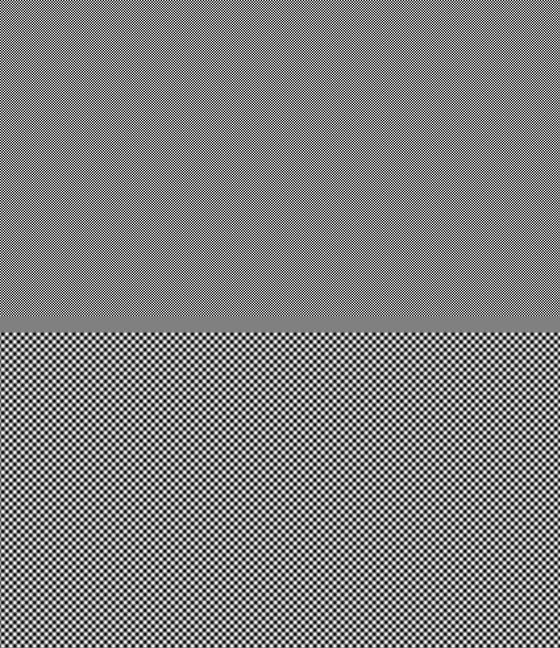
Top: the whole. Bottom: its middle third, enlarged.
Reproduce this pattern procedurally as a Shadertoy shader.

```glsl
// Draws a very fine black and white checkerboard with soft-edged squares.

const float CELLS_DOWN = 240.0;           // squares per canvas height
const vec2 ORIGIN = vec2(0.0);            // board offset, in squares
const float CONTRAST = 1.0718;            // gain that lifts the crests to full tone
const vec3 DARK_COLOR = vec3(0.0);
const vec3 LIGHT_COLOR = vec3(1.0);
const float PI = 3.14159265;

// Soft checker: positive on light squares, negative on dark ones.
float softChecker(vec2 p) {
    vec2 wave = sin(PI * mod(p, 2.0));
    return wave.x * wave.y;
}

void mainImage(out vec4 fragColor, in vec2 fragCoord) {
    // Square cells, measured against the canvas height
    vec2 board = fragCoord / iResolution.y * CELLS_DOWN + ORIGIN;

    // Smooth tone between the two colours
    float light = clamp(0.5 + 0.5 * CONTRAST * softChecker(board), 0.0, 1.0);
    fragColor = vec4(mix(DARK_COLOR, LIGHT_COLOR, light), 1.0);
}
```
